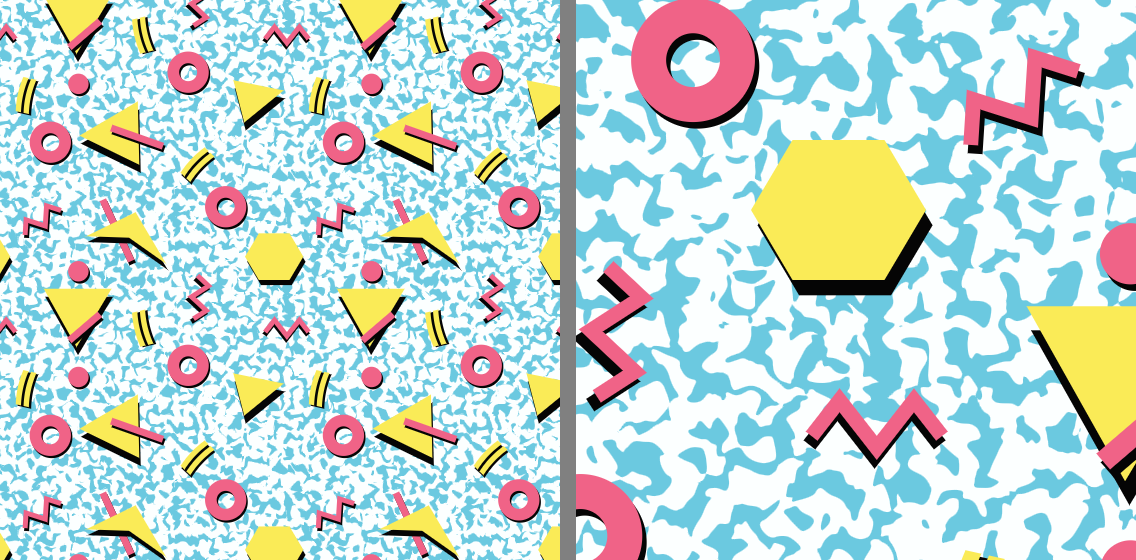
Left, the full canvas; right, a detail of the centre.
Give the GLSL for this pattern, as a Shadertoy shader.

```glsl
// Retro confetti: yellow, pink and black shapes over a speckled cyan ground.
// One square tile repeats; every shape is a distance function wrapped to the
// nearest copy of its centre, and the speckle is thresholded periodic noise.

#define CANVAS 768.0    // layout units over the canvas height
#define TILE 402.0      // layout units in one repeat
#define GRAIN 34.0      // speckle cells per repeat
#define THRESHOLD 0.075 // higher leaves less speckle
#define STROKE 3.4      // half width of the zigzags
#define BAR 4.8         // half width of the straight bars
#define WHITE vec3(0.99, 1.0, 1.0)
#define CYAN vec3(0.42, 0.79, 0.88)
#define YELLOW vec3(0.98, 0.92, 0.34)
#define PINK vec3(0.94, 0.39, 0.53)
#define BLACK vec3(0.02)

// Offset from the nearest repeat of a centre
vec2 nearest(vec2 p, vec2 centre) {
    vec2 d = p - centre;
    return d - TILE * round(d / TILE);
}

vec2 rotate(vec2 p, float a) {
    float c = cos(a), s = sin(a);
    return vec2(c * p.x + s * p.y, c * p.y - s * p.x);
}

// Periodic gradient noise
vec2 gradient(vec2 cell, float period) {
    cell = mod(cell, period);
    float h = fract(sin(dot(cell, vec2(127.1, 311.7)) + period) * 43758.5453);
    return vec2(cos(6.2832 * h), sin(6.2832 * h));
}

float noise(vec2 p, float period) {
    p *= period / TILE;
    vec2 i = floor(p), f = p - i, e = vec2(1, 0);
    vec2 u = f * f * f * (f * (f * 6.0 - 15.0) + 10.0);
    float low = mix(dot(gradient(i, period), f),
                    dot(gradient(i + e.xy, period), f - e.xy), u.x);
    float high = mix(dot(gradient(i + e.yx, period), f - e.yx),
                     dot(gradient(i + e.xx, period), f - e.xx), u.x);
    return mix(low, high, u.y);
}

float speckle(vec2 p) {
    p += 9.0 * vec2(noise(p, 25.0), noise(p + 57.0, 27.0));
    return noise(p, GRAIN) + 0.35 * noise(p, 2.0 * GRAIN) + 0.16 * noise(p, 7.0);
}

// Distance functions, y pointing down
float box(vec2 p, vec2 halfSize) {
    vec2 d = abs(p) - halfSize;
    return max(d.x, d.y);
}

float edge(vec2 p, vec2 a, vec2 b) {
    vec2 e = normalize(b - a);
    return dot(p - a, vec2(e.y, -e.x));
}

// Triangle from the origin over b and c; the closing side is bent by dent
float dentedTriangle(vec2 p, vec2 b, vec2 c, vec2 dent) {
    vec2 m = 0.5 * c + dent;
    float closing = min(edge(p, c, m), edge(p, m, vec2(0)));
    return max(max(edge(p, vec2(0), b), edge(p, b, c)), closing);
}

float ring(vec2 p) { return abs(length(p) - 20.3) - 8.0; }

float hexagon(vec2 p) {
    p = abs(p);
    return max(p.y - 32.0, dot(p, vec2(0.86, 0.51)) - 34.4);
}

float zigzag(vec2 p) {
    p.x = abs(p.x);
    float wave = abs(p.x - 17.0) * 1.28 - 11.0;
    return max(abs(p.y - wave) * 0.616 - STROKE, dot(p - vec2(29, 6), vec2(0.62, 0.79)));
}

float bar(vec2 p, vec2 span) {
    vec2 q = rotate(p, atan(span.y, span.x));
    return box(q, vec2(0.5 * length(span), BAR));
}

// Layers a shape over its black shadow
void stamp(inout vec3 col, float shadow, float face, vec3 ink, float px) {
    col = mix(col, BLACK, clamp(0.5 - shadow / px, 0.0, 1.0));
    col = mix(col, ink, clamp(0.5 - face / px, 0.0, 1.0));
}

void mainImage(out vec4 fragColor, in vec2 fragCoord) {
    float px = CANVAS / iResolution.y;
    vec2 p = vec2(fragCoord.x, iResolution.y - fragCoord.y) * px;
    vec2 drop = vec2(2, 4);

    // Speckled ground
    float n = speckle(p) - THRESHOLD;
    vec3 col = mix(WHITE, CYAN, clamp(0.5 + n / max(fwidth(n), 0.001), 0.0, 1.0));

    // Triangles (corner, two sides) and bars (centre, span); the first bar lies below
    vec2 corner[4] = vec2[](vec2(118, 324), vec2(60, 396), vec2(109, 186), vec2(320, 110));
    vec4 sides[4] = vec4[](vec4(68, -33, 110, 38), vec4(93, 0, 45, 80),
                           vec4(80, -47, 82, 40), vec4(69, 14, 15, 58));
    vec4 bars[3] = vec4[](vec4(160.5, 316, 39, 84), vec4(116, 449, 42, -36), vec4(188, 188, 71, 25));
    for (int i = 0; i < 7; i++) {
        if (i == 0 || i > 4) {
            vec4 b = bars[max(i - 4, 0)];
            vec2 d = nearest(p, b.xy);
            stamp(col, bar(d - drop, b.zw), bar(d, b.zw), PINK, px);
        } else {
            vec4 s = sides[i - 1];
            vec2 d = nearest(p, corner[i - 1]);
            vec2 dent = i == 1 ? vec2(4, -17) : vec2(0);
            vec2 fall = vec2(2, i == 1 ? 8 : 11);
            stamp(col, dentedTriangle(d - fall, s.xy, s.zw, dent),
                  dentedTriangle(d, s.xy, s.zw, dent), YELLOW, px);
        }
    }
    vec2 h = nearest(p, vec2(376, 352));
    stamp(col, hexagon(h - vec2(3, 7)), hexagon(h), YELLOW, px);

    // Rings, zigzags (centre, angle, shadow shift) and striped arcs (centre, angle)
    vec2 rings[3] = vec2[](vec2(258, 99), vec2(69, 195), vec2(309.5, 283.5));
    vec4 zigs[3] = vec4[](vec4(273.5, 6, 1.66, -3), vec4(393.5, 48, 0, -1), vec4(56, 301, -0.6, 2));
    vec3 arcs[3] = vec3[](vec3(36, 131, 0.22), vec3(196, 48, -0.24), vec3(271, 226, 0.76));
    for (int i = 0; i < 3; i++) {
        vec2 r = nearest(p, rings[i]), z = nearest(p, zigs[i].xy);
        stamp(col, ring(r - vec2(2, 3)), ring(r), PINK, px);
        stamp(col, zigzag(rotate(z - vec2(zigs[i].w, 4), zigs[i].z)),
              zigzag(rotate(z, zigs[i].z)), PINK, px);
        vec2 a = rotate(nearest(p, arcs[i].xy), arcs[i].z);
        a.x -= 0.004 * a.y * a.y - 1.0;
        float stripes = box(vec2(abs(a.x + 1.5) - 5.5, a.y), vec2(3.7, 24));
        stamp(col, box(a - vec2(1.5, 1.5), vec2(9.5, 24)), stripes, YELLOW, px);
    }

    // Discs
    for (int i = 0; i < 2; i++) {
        vec2 d = nearest(p, vec2(107.5, 115 + 257 * i));
        stamp(col, length(d - vec2(2, 3)) - 14.0, length(d) - 14.0, PINK, px);
    }
    fragColor = vec4(col, 1);
}
```
